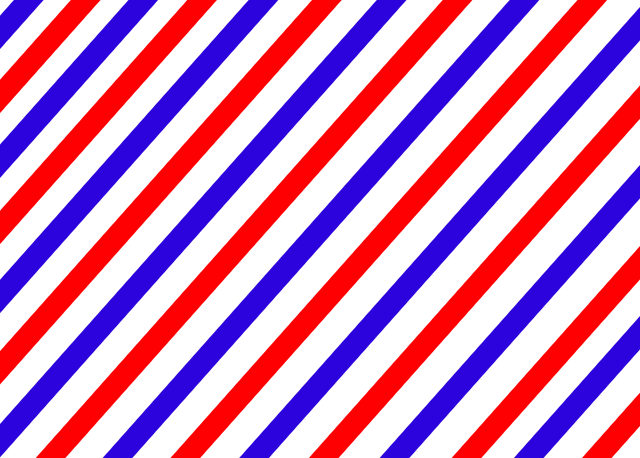
Reproduce this pattern procedurally as a Shadertoy shader.

```glsl
// Slanted red and blue stripes on white, alternating, with uneven gaps.
// Each stripe is a band along one skewed coordinate; the gaps widen slowly
// from the upper left, then tighten for the last two stripes.

// Centre of stripe i along the top edge, for a canvas 768 units wide.
float stripeCentre(float i) {
    float widening = 34.5 + 67.5 * i + 0.81 * i * i;
    float drift = 3.2 * sin(0.42 * (i - 5.0)) * smoothstep(1.0, 4.0, i);
    float tightening = 13.5 * pow(max(i - 13.0, 0.0), 0.7);
    return widening + drift - tightening;
}

void mainImage(out vec4 fragColor, in vec2 fragCoord) {
    const vec3 BLUE = vec3(0.176, 0.01, 0.866);
    const vec3 RED = vec3(1.0, 0.0, 0.008);

    // Canvas units, measured from the upper left corner
    float unit = 768.0 / iResolution.x;
    vec2 p = vec2(fragCoord.x, iResolution.y - fragCoord.y) * unit;

    // Skewed coordinate: constant along every stripe
    vec2 skew = vec2(1.0, 0.8887);
    float across = dot(p, skew);
    float edge = unit * length(skew);

    vec3 colour = vec3(1.0);
    for (int i = 0; i < 16; i++) {
        float d = abs(across - stripeCentre(float(i))) - 17.8;
        float coverage = clamp(0.5 - d / edge, 0.0, 1.0);
        colour = mix(colour, i % 2 == 0 ? BLUE : RED, coverage);
    }
    fragColor = vec4(colour, 1.0);
}
```
